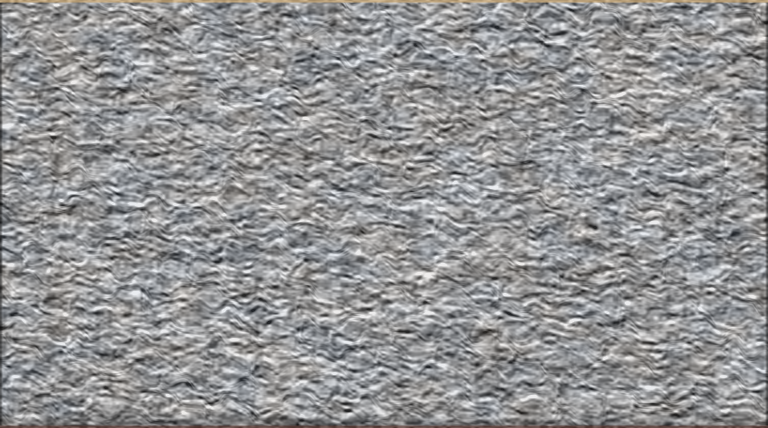
This texture is drawn by a Shadertoy shader. Its source:

```glsl
float hash(vec2 p) {
    return fract(sin(dot(p, vec2(127.1, 311.7))) * 43758.5453);
}

float noise(vec2 p) {
    vec2 cell = floor(p), f = fract(p);
    f = f * f * (3.0 - 2.0 * f);
    return mix(mix(hash(cell), hash(cell + vec2(1, 0)), f.x),
               mix(hash(cell + vec2(0, 1)), hash(cell + vec2(1, 1)), f.x), f.y);
}

// Flat chips at three scales, bent by a slow warp
float stoneHeight(vec2 p) {
    vec2 warp = vec2(noise(p * 28.0), noise(p * 28.0 + 57.0)) - 0.5;
    p += warp * vec2(0.03, 0.022);
    p.y += 0.12 * p.x;
    return 0.3 * noise(p * vec2(19, 43) + 11.0)
         + 0.55 * noise(p * vec2(46, 102))
         + 0.3 * noise(p * vec2(95, 185) + 31.0);
}

void mainImage(out vec4 fragColor, in vec2 fragCoord) {
    vec2 p = fragCoord / iResolution.y;
    float aspect = iResolution.x / iResolution.y;

    // Relief lit from above and slightly from the left
    float relief = stoneHeight(p) - stoneHeight(p + vec2(-0.003, 0.008));

    // Mineral grain and broad weathering
    float grain = noise(p * vec2(105, 175) + 73.0) - 0.5;
    float chips = noise(p * vec2(32, 68) + 19.0) - 0.5;
    float patches = noise(p * 7.0 + 5.0) - 0.5;
    float gray = 0.583 + 0.68 * relief + 0.3 * grain + 0.25 * chips + 0.04 * patches;
    gray = clamp(gray, 0.14, 0.93);

    // Faint cool and warm mineral stains
    float stain = noise(p * vec2(14, 22) + 91.0) - 0.5;
    vec3 color = vec3(gray) + vec3(-0.003, 0.0, 0.006) + stain * vec3(-0.03, 0.0, 0.035);

    // Worn lower edge and dark side joints
    float side = min(p.x, aspect - p.x);
    color *= mix(0.72, 1.0, smoothstep(0.0, 0.045, p.y + 0.02 * chips));
    color *= mix(0.5, 1.0, smoothstep(0.001, 0.008, side));

    // Sandy strip above, reddish strip below
    color = mix(color, vec3(0.74, 0.64, 0.49) + 0.2 * grain, smoothstep(0.992, 0.996, p.y));
    color = mix(color, vec3(0.38, 0.28, 0.26) + 0.2 * grain, 1.0 - smoothstep(0.003, 0.008, p.y));

    fragColor = vec4(color, 1.0);
}
```
